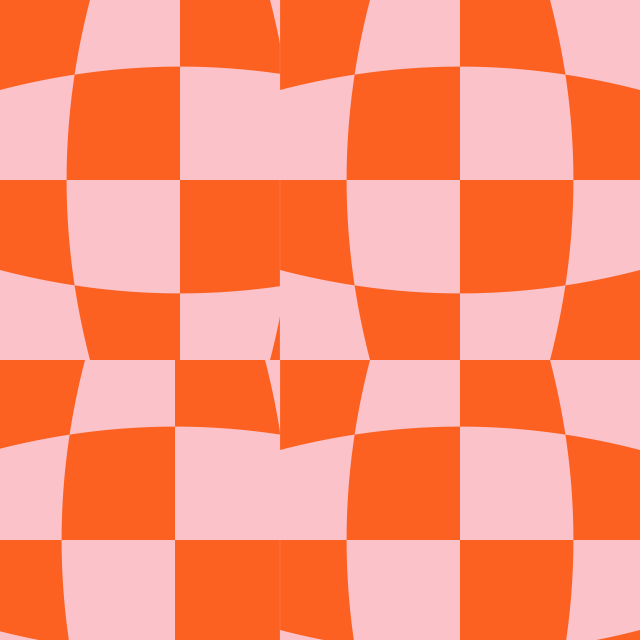
Give the GLSL for this pattern, as a Shadertoy shader.

```glsl
// Bulging two-colour checkerboard: large square tiles, each split by a straight
// cross and four bowed lines; the sign of the product of all line distances
// picks the colour. The right column overlaps the left, whose lower tile shifts.

// Antialiased sign of a distance: -1 or +1, blending over one pixel
float softSign(float d, float pixel) {
    return clamp(2.0 * d / pixel, -1.0, 1.0);
}

// Alternates across the centre line and the two bowed lines along one axis
float bands(float across, float along, float pixel) {
    float bow = 0.63 - 0.13 * along * along;
    return softSign(across, pixel) * softSign(abs(across) - bow, pixel);
}

void mainImage(out vec4 fragColor, in vec2 fragCoord) {
    const float tileSize = 0.5625;
    const float seamX = 0.4375;
    vec3 orange = vec3(0.99, 0.38, 0.13);
    vec3 pink = vec3(0.99, 0.76, 0.79);

    vec2 uv = fragCoord / iResolution.xy;
    float pixel = 1.0 / min(iResolution.x, iResolution.y);

    // Rows count down from the top edge
    float rowPos = (1.0 - uv.y) / tileSize;
    float row = floor(rowPos);

    // Left column starts at the canvas edge, right column at the seam
    float left = uv.x < seamX ? -0.0078 * row : seamX;

    // Tile coordinates from -1 to 1, y up
    vec2 tile = vec2(2.0 * (uv.x - left) / tileSize - 1.0,
                     1.0 - 2.0 * fract(rowPos));
    float tilePixel = 2.0 * pixel / tileSize;

    float check = bands(tile.x, tile.y, tilePixel) * bands(tile.y, tile.x, tilePixel);
    vec3 color = mix(orange, pink, 0.5 + 0.5 * check);

    // Faint pale hairline where the columns meet
    float hairline = clamp((0.0007 - abs(uv.x - seamX)) / pixel + 0.5, 0.0, 1.0);
    color = mix(color, pink, 0.2 * hairline);

    fragColor = vec4(color, 1.0);
}
```
